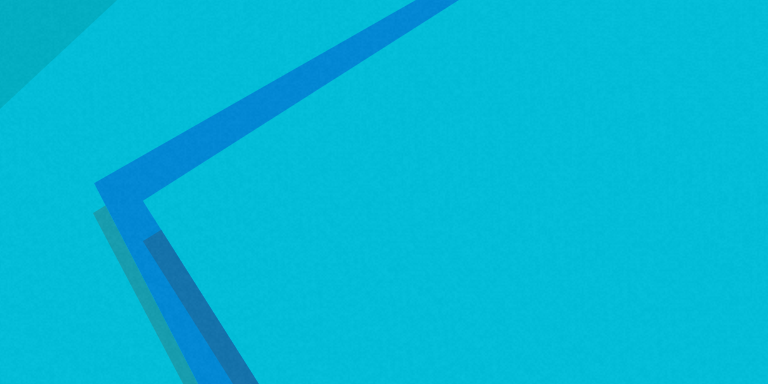
Write a Shadertoy shader that draws this background.

```glsl
// Flat cyan backdrop with a folded blue ribbon, two shaded strips, a dark corner and fine grain

const vec3 CYAN = vec3(0.01, 0.74, 0.845);
const vec3 CORNER = vec3(0.01, 0.68, 0.76);
const vec3 BLUE = vec3(0.01, 0.535, 0.83);
const vec3 TEAL = vec3(0.09, 0.615, 0.685);
const vec3 NAVY = vec3(0.08, 0.45, 0.67);

float hash(vec2 p) {
    return fract(sin(dot(p, vec2(127.1, 311.7))) * 43758.5453);
}

float valueNoise(vec2 p) {
    vec2 cell = floor(p);
    vec2 f = fract(p);
    f = f * f * (3.0 - 2.0 * f);
    float low = mix(hash(cell), hash(cell + vec2(1.0, 0.0)), f.x);
    float high = mix(hash(cell + vec2(0.0, 1.0)), hash(cell + 1.0), f.x);
    return mix(low, high, f.y);
}

// Signed distance to the line a-b, positive on its right-hand side
float side(vec2 p, vec2 a, vec2 b) {
    vec2 dir = normalize(b - a);
    return dot(p - a, vec2(dir.y, -dir.x));
}

// Region to the right of the path foot-corner-tip, positive inside
float wedge(vec2 p, vec2 foot, vec2 corner, vec2 tip) {
    return min(side(p, foot, corner), side(p, corner, tip));
}

vec3 paint(vec3 base, vec3 color, float dist, float pixel) {
    return mix(base, color, clamp(dist / pixel + 0.5, 0.0, 1.0));
}

void mainImage(out vec4 fragColor, in vec2 fragCoord) {
    // Canvas height is one unit
    float pixel = 1.0 / iResolution.y;
    vec2 p = fragCoord * pixel;

    // Ribbon borders and the strips that follow them
    float outer = wedge(p, vec2(0.516, 0.0), vec2(0.245, 0.523), vec2(1.083, 1.0));
    float inner = wedge(p, vec2(0.674, 0.0), vec2(0.372, 0.477), vec2(1.195, 1.0));
    float shadow = wedge(p, vec2(0.477, 0.0), vec2(0.242, 0.445), vec2(0.273, 0.464));
    float fold = wedge(p, vec2(0.607, 0.0), vec2(0.372, 0.372), vec2(0.419, 0.401));
    float corner = side(p, vec2(0.305, 1.0), vec2(0.0, 0.716));

    // Layers from back to front
    vec3 color = paint(CYAN, CORNER, corner, pixel);
    color = paint(color, TEAL, min(shadow, -outer), pixel);
    color = paint(color, BLUE, min(outer, -inner), pixel);
    color = paint(color, NAVY, min(fold, -inner), pixel);

    // Paper grain
    float grain = valueNoise(p * 230.0) + 0.5 * valueNoise(p * 97.0) - 0.75;
    color += 0.022 * grain;

    fragColor = vec4(clamp(color, 0.0, 1.0), 1.0);
}
```
